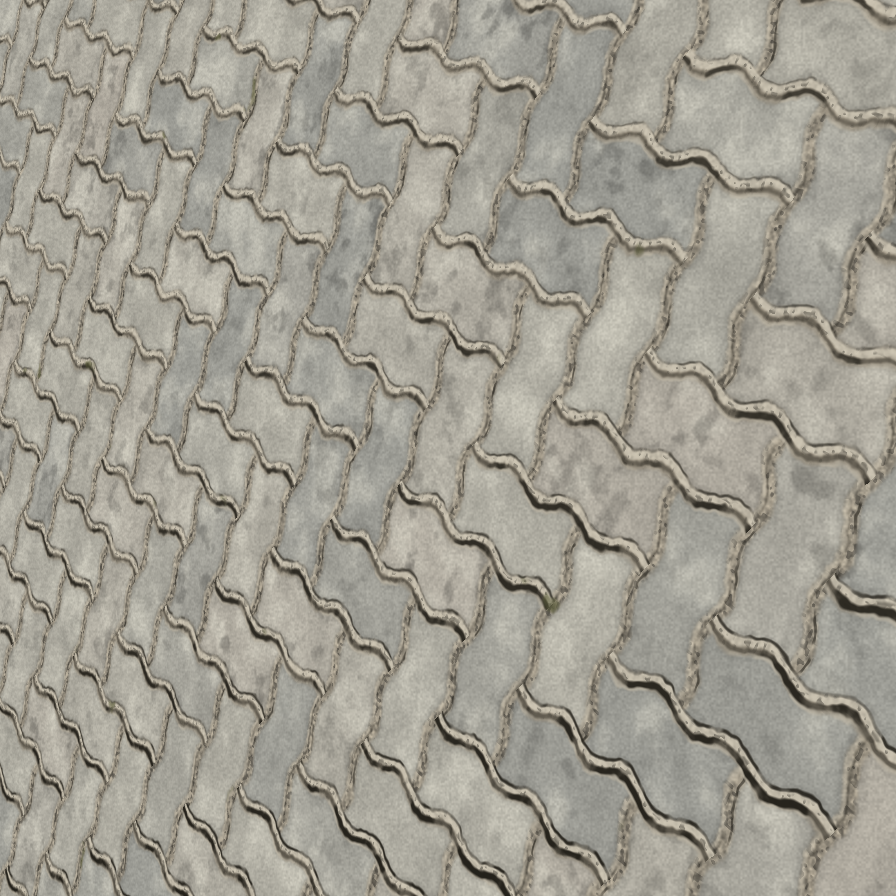
Give the GLSL for this texture, as a three.js fragment shader.

```glsl
// Wavy concrete pavers in a herringbone, seen at a slant: the canvas is projected
// onto the ground, bent by sines, then split into 2 x 1 bricks. Each brick gets its
// own tone, stains and grain; the joints get grit, lit rims and broken shadow lines.
varying vec2 vUv;

// Ground projection: two lattice directions and the anchor, in homogeneous canvas units
const vec3 DIAGONAL = vec3(0.0620, 0.0202, -0.0552);
const vec3 ACROSS   = vec3(0.0776, -0.2789, -0.1200);
const vec3 ANCHOR   = vec3(0.6615, 0.8672, 1.0);

// Sizes, as parts of one brick width
const vec2 WAVE = vec2(0.070, 0.080);
const float WOBBLE = 0.070;
const float RAGGED = 0.030;
const float JOINT = 0.085;
const float BLUR = 0.012;
const float GRAIN = 0.110;

const vec3 STONE  = vec3(0.692, 0.682, 0.638);
const vec3 SLATE  = vec3(0.620, 0.620, 0.592);
const vec3 BLUSH  = vec3(0.710, 0.682, 0.635);
const vec3 PALE   = vec3(0.765, 0.755, 0.705);
const vec3 SAND   = vec3(0.600, 0.565, 0.500);
const vec3 RIM    = vec3(0.815, 0.785, 0.715);
const vec3 SHADOW = vec3(0.130, 0.120, 0.095);
const vec3 MOSS   = vec3(0.330, 0.340, 0.200);

float hash(vec2 p) {
  vec3 q = fract(vec3(p.xyx) * 0.1031);
  q += dot(q, q.yzx + 33.33);
  return fract((q.x + q.y) * q.z);
}

float noise(vec2 p) {
  vec2 i = floor(p), f = fract(p);
  f = f * f * (3.0 - 2.0 * f);
  return mix(mix(hash(i), hash(i + vec2(1.0, 0.0)), f.x),
             mix(hash(i + vec2(0.0, 1.0)), hash(i + 1.0), f.x), f.y);
}

float fbm(vec2 p) {
  float sum = 0.0, gain = 0.5;
  for (int i = 0; i < 4; i++) {
    sum += gain * noise(p);
    p = mat2(1.6, 1.2, -1.2, 1.6) * p + 7.3;
    gain *= 0.5;
  }
  return sum / 0.9375;
}

float band(float d, float width, float blur) {
  return 1.0 - smoothstep(width - blur, width + blur, abs(d));
}

// Signed distance to the nearer of the two sides at 0 and size
float toSide(float x, float size) {
  return x < 0.5 * size ? x : x - size;
}

void main() {
  // Canvas to ground
  vec3 view = vec3(vUv, 1.0);
  vec2 st = vec2(dot(cross(ACROSS, ANCHOR), view), dot(cross(ANCHOR, DIAGONAL), view))
          / dot(cross(DIAGONAL, ACROSS), view);
  float depth = 1.0 + DIAGONAL.z * st.x + ACROSS.z * st.y;
  vec2 ground = vec2(st.x + 3.0 * st.y, 1.0 + st.x - st.y);
  float blur = BLUR * depth * depth;

  // Wavy edges with slight irregularity
  vec2 bent = ground + WAVE * vec2(-1.0, 1.0) * sin(6.28318 * ground.yx);
  bent += WOBBLE * (vec2(fbm(ground * 2.2), fbm(ground * 2.2 + 40.0)) - 0.5);

  // Herringbone: phases 0 and 1 lie flat, 2 and 3 stand upright
  vec2 cell = floor(bent);
  float phase = mod(cell.x - cell.y, 4.0);
  bool flatBrick = phase < 1.5;
  vec2 size = flatBrick ? vec2(2.0, 1.0) : vec2(1.0, 2.0);
  vec2 corner = cell;
  if (flatBrick) corner.x -= step(0.5, phase);
  else corner.y -= 1.0 - step(2.5, phase);
  vec2 local = bent - corner;
  vec2 side = vec2(toSide(local.x, size.x), toSide(local.y, size.y));
  side += RAGGED * (vec2(noise(ground * 13.0), noise(ground * 13.0 + 31.0)) - 0.5);
  float edge = min(abs(side.x), abs(side.y));

  // Brick tone, cloudy wear and fine grain
  float tone = hash(corner + 71.0);
  float kind = hash(corner + 133.0);
  vec2 shift = 17.0 * vec2(tone, kind);
  float cloud = fbm(ground * 2.1 + shift);
  float speckle = noise(vUv * 400.0) - 0.5;
  float grain = 0.6 * (noise(ground * 38.0) - 0.5) + speckle;
  vec3 color = mix(STONE, SLATE, smoothstep(0.45, 0.95, tone));
  color = mix(color, BLUSH, 0.7 * smoothstep(0.4, 0.9, kind) * (1.0 - tone));
  color = mix(color, PALE, 0.45 * smoothstep(0.48, 0.80, cloud));
  color *= 1.0 + 0.20 * (cloud - 0.5);
  float stain = smoothstep(0.54, 0.78, fbm(ground * 3.8 + shift + 90.0));
  color *= 1.0 - 0.20 * stain * kind;
  color *= 1.0 + GRAIN * grain;

  // Worn borders, then gritty joints: pebbles with dark pits between them
  float pebble = noise(ground * 26.0 + 5.0);
  float pits = smoothstep(0.62, 0.80, noise(ground * 23.0 + 55.0));
  color *= 1.0 - 0.11 * band(edge, 0.13, 0.07);
  vec3 sand = SAND * (0.76 + 0.48 * pebble) * (1.0 - 0.35 * pits) * (1.0 + 0.2 * speckle);
  color = mix(color, sand, 0.85 * band(edge, JOINT, blur + 0.03));

  // Upright joints: soft sand, sparse dark edges and a faint lit rim
  float gap = smoothstep(0.40, 0.62, fbm(ground * 3.2 + 60.0));
  float broken = smoothstep(0.35, 0.65, noise(ground * 6.0 + 80.0));
  color = mix(color, RIM, 0.40 * band(side.x + 0.060, 0.022, blur + 0.015));
  color = mix(color, SHADOW, 0.60 * gap * broken * band(side.x - 0.055, 0.015, blur));
  color = mix(color, SHADOW, 0.35 * (1.0 - gap) * band(side.x + 0.015, 0.014, blur + 0.01));

  // Level joints: bright rim between shadows, deeper towards the bottom
  float low = 1.0 - vUv.y;
  float deep = mix(0.72, 0.98, low) * mix(0.50, 1.0, gap);
  float thick = mix(0.018, 0.030, low) + 0.012 * gap;
  float rim = 0.9 * (0.72 + 0.28 * pebble);
  color = mix(color, RIM, rim * band(side.y - 0.032, 0.042, blur + 0.012));
  color = mix(color, SAND, 0.6 * band(side.y + 0.060, 0.050, blur + 0.02));
  color = mix(color, SHADOW, deep * band(side.y + 0.045, thick, blur + 0.010));
  color = mix(color, RIM, 0.45 * broken * band(side.y + 0.105, 0.018, blur + 0.01));
  float crack = mix(0.25, 0.95, low) * mix(broken, 1.0, 0.4 * low);
  color = mix(color, SHADOW, crack * band(side.y - 0.088, 0.008 + 0.012 * low, blur + 0.005));
  color = mix(color, SHADOW, 0.35 * pits * band(side.y - 0.02, 0.02, blur + 0.01));

  // Moss in a very few joints
  float moss = smoothstep(0.80, 0.86, fbm(ground * 1.3 + 210.0));
  color = mix(color, MOSS, 0.6 * moss * band(edge, JOINT, 0.04));

  gl_FragColor = vec4(color, 1.0);
}
```
